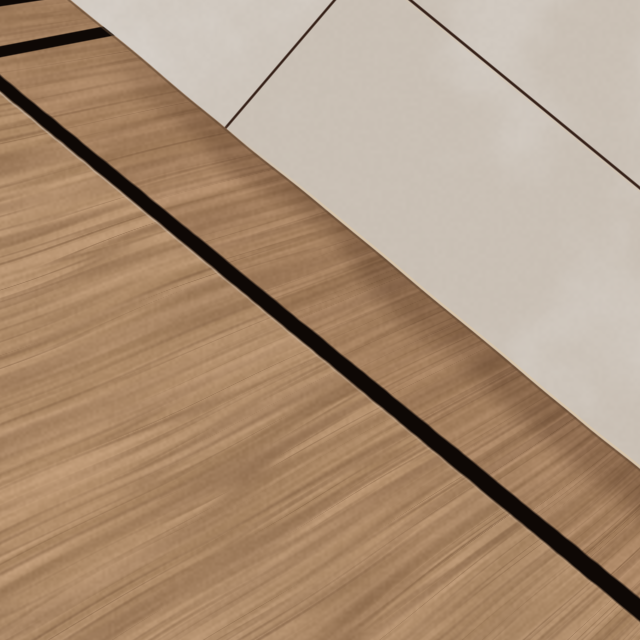
Reproduce this texture procedurally as a WebGL 1 fragment shader.

```glsl
precision highp float;

uniform vec2 u_resolution;

// Layout, in canvas units
const vec2 TILE_EDGE_A = vec2(0.111, 1.000);
const vec2 TILE_EDGE_B = vec2(1.000, 0.267);
const vec2 INLAY_A = vec2(0.000, 0.870);
const vec2 INLAY_B = vec2(1.000, 0.047);
const vec2 BRANCH_A = vec2(0.000, 0.919);
const vec2 BRANCH_B = vec2(0.172, 0.952);
const vec2 CORNER_A = vec2(0.000, 0.996);
const vec2 CORNER_B = vec2(0.060, 1.005);
const vec2 SHORT_JOINT_A = vec2(0.354, 0.802);
const vec2 SHORT_JOINT_B = vec2(0.523, 1.000);
const vec2 LONG_JOINT_A = vec2(0.641, 1.000);
const vec2 LONG_JOINT_B = vec2(1.000, 0.706);
const vec2 GRAIN_ORIGIN = vec2(2.20, 1.22);

const float INLAY_HALF_START = 0.0095;
const float INLAY_HALF_END = 0.0140;
const float BRANCH_HALF = 0.0085;
const float JOINT_HALF = 0.0019;
const float SHADOW_WIDTH = 0.070;
const float BLUR = 0.0015;

// Palette
const vec3 WOOD_LIGHT = vec3(0.745, 0.605, 0.470);
const vec3 WOOD_MID = vec3(0.635, 0.500, 0.365);
const vec3 WOOD_DARK = vec3(0.500, 0.370, 0.260);
const vec3 INLAY_BLACK = vec3(0.055, 0.030, 0.020);
const vec3 JOINT_BROWN = vec3(0.210, 0.130, 0.095);
const vec3 TILE_STONE = vec3(0.790, 0.752, 0.708);
const vec3 TILE_PALE = vec3(0.835, 0.808, 0.778);
const vec3 RIM_CREAM = vec3(0.860, 0.775, 0.650);

float hash(vec2 p) {
  vec3 q = fract(p.xyx * vec3(0.1031, 0.1030, 0.0973));
  q += dot(q, q.yzx + 33.33);
  return fract((q.x + q.y) * q.z);
}

float noise(vec2 p) {
  vec2 i = floor(p);
  vec2 f = fract(p);
  f = f * f * (3.0 - 2.0 * f);
  return mix(mix(hash(i), hash(i + vec2(1.0, 0.0)), f.x),
             mix(hash(i + vec2(0.0, 1.0)), hash(i + 1.0), f.x), f.y);
}

float fbm(vec2 p) {
  float sum = 0.0;
  float gain = 0.5;
  for (int i = 0; i < 4; i++) {
    sum += gain * noise(p);
    p = p * 2.03 + 17.0;
    gain *= 0.5;
  }
  return sum / 0.9375;
}

// Signed distance to the line a-b, positive on its left
float lineSide(vec2 p, vec2 a, vec2 b) {
  vec2 d = normalize(b - a);
  return dot(p - a, vec2(-d.y, d.x));
}

// Coverage of a band, given distance to its centre
float band(float dist, float halfWidth, float soft) {
  return 1.0 - smoothstep(halfWidth - soft, halfWidth + soft, abs(dist));
}

// Thin dark pores along the grain
float pores(vec2 grain, float sharpness) {
  float vein = 1.0 - abs(2.0 * noise(grain) - 1.0);
  return smoothstep(sharpness, 1.0, vein);
}

// Fanned grain: streaks radiate from a distant point
vec3 woodColor(vec2 p, float border) {
  vec2 ray = GRAIN_ORIGIN - p;
  float along = length(ray);
  float across = atan(ray.y, ray.x) + 0.010 * (noise(p * 3.5 + 3.0) - 0.5);
  across += border * 3.0;
  float broad = noise(vec2(along * 2.0, across * 45.0));
  float streak = noise(vec2(along * 3.0 + 9.0, across * 170.0));
  float fine = noise(vec2(along * 7.0 + 5.0, across * 400.0));
  float tone = 0.25 * broad + 0.42 * streak + 0.33 * fine;
  vec3 col = mix(WOOD_MID, WOOD_LIGHT, smoothstep(0.12, 0.88, tone));
  float groove = pores(vec2(along * 1.7 + 21.0, across * 125.0), 0.62);
  groove = max(groove, 0.7 * pores(vec2(along * 3.0 + 41.0, across * 230.0), 0.66));
  groove *= 0.25 + 0.75 * noise(vec2(along * 6.0, across * 60.0));
  col = mix(col, WOOD_DARK, groove * mix(0.65, 0.50, border));
  col *= 0.965 + 0.07 * fbm(p * 5.0);
  col += 0.030 * (noise(p * 210.0) - 0.5);
  return col * mix(vec3(1.015), vec3(0.965, 0.945, 0.935), border);
}

vec3 tileColor(vec2 p, float soft) {
  float shortJoint = lineSide(p, SHORT_JOINT_A, SHORT_JOINT_B);
  float longJoint = lineSide(p, LONG_JOINT_A, LONG_JOINT_B);
  float cloud = fbm(p * 6.5 + 4.0);
  float pale = 0.6 * smoothstep(0.38, 0.78, cloud) + 0.35 * step(0.0, shortJoint);
  vec3 col = mix(TILE_STONE, TILE_PALE, pale);
  col += 0.010 * (noise(p * 160.0) - 0.5);
  col = mix(col, JOINT_BROWN, band(shortJoint, JOINT_HALF, soft));
  col = mix(col, RIM_CREAM, 0.4 * band(longJoint + 0.004, 0.001, soft));
  return mix(col, JOINT_BROWN, band(longJoint, JOINT_HALF * 1.1, soft));
}

void main() {
  vec2 p = gl_FragCoord.xy / u_resolution;
  float soft = max(BLUR, 0.8 / u_resolution.y);
  float edge = lineSide(p, TILE_EDGE_A, TILE_EDGE_B) + 0.0025 * (noise(p * 13.0) - 0.5);
  float inlay = lineSide(p, INLAY_A, INLAY_B) + 0.0012 * (noise(p * 60.0) - 0.5);

  // Boards and the soft shade beside the tiles
  vec3 col = woodColor(p, step(0.0, inlay));
  float reach = -edge + 0.045 * (noise(p * 8.0 + 2.0) - 0.5);
  float shade = 1.0 - smoothstep(0.015, SHADOW_WIDTH, reach);
  shade *= smoothstep(0.10, 0.34, p.x);
  col *= 1.0 - shade * vec3(0.16, 0.19, 0.21);

  // Black inlays with a pale lower lip
  float halfWidth = mix(INLAY_HALF_START, INLAY_HALF_END, p.x);
  float lip = band(inlay + halfWidth + 0.002, 0.0015, soft);
  col = mix(col, TILE_STONE, lip * mix(0.50, 0.05, p.x));
  float black = band(inlay, halfWidth, soft * 1.6);
  black = max(black, band(lineSide(p, BRANCH_A, BRANCH_B), BRANCH_HALF, soft));
  black = max(black, band(lineSide(p, CORNER_A, CORNER_B), BRANCH_HALF * 0.7, soft));
  col = mix(col, INLAY_BLACK, black);

  // Tiles and their rim
  col = mix(col, WOOD_DARK * 0.75, 0.6 * band(edge + 0.002, 0.0015, soft));
  col = mix(col, tileColor(p, soft), smoothstep(-soft, soft, edge));
  float rim = band(edge - 0.002, 0.0016, soft) * smoothstep(0.30, 0.55, p.x);
  col = mix(col, RIM_CREAM, 0.8 * rim);

  gl_FragColor = vec4(col, 1.0);
}
```
